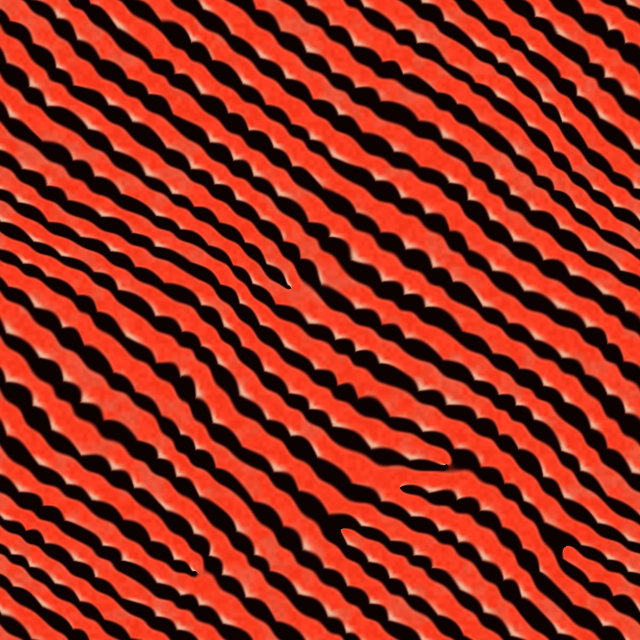
Give the GLSL for this pattern, as a three.js fragment shader.

```glsl
// Wavy diagonal black and vermilion stripes with scalloped edges and forked lines.
// A tiling phase field, bent by wrapping noise and pairs of opposite dislocations,
// is cut into bands; lobes along each band carry pale highlights at their cusps.
varying vec2 vUv;

#define STRIPES vec2(12.0, 16.0)    // whole stripes across and up
#define LOBES vec2(16.0, -12.0)     // whole scallops across and up
#define BEND 0.9                    // slow sway, in stripes
#define WOBBLE 0.26                 // short sway, in stripes
#define LOW_EDGE 0.27               // black band limits within a stripe
#define HIGH_EDGE 0.575
#define SCALLOP 0.18                // lobe height
#define SOFT 0.075                  // edge softness, in stripes
#define BLACK vec3(0.05, 0.008, 0.008)
#define RED vec3(0.985, 0.235, 0.125)
#define DULL_RED vec3(0.91, 0.36, 0.26)
#define PALE vec3(0.93, 0.70, 0.58)

const float PI = 3.14159265;

float hash(vec2 p) {
  vec3 q = fract(p.xyx * 0.1031);
  q += dot(q, q.yzx + 33.33);
  return fract((q.x + q.y) * q.z);
}

// Value noise that wraps after the given whole number of cells.
float noise(vec2 uv, vec2 cells, float seed) {
  vec2 p = uv * cells;
  vec2 i = floor(p);
  vec2 f = p - i;
  f = f * f * f * (f * (f * 6.0 - 15.0) + 10.0);
  vec2 a = mod(i, cells) + seed;
  vec2 b = mod(i + 1.0, cells) + seed;
  return mix(mix(hash(a), hash(vec2(b.x, a.y)), f.x),
             mix(hash(vec2(a.x, b.y)), hash(b), f.x), f.y);
}

// Two opposite line ends: one extra stripe left of the first and right of the second.
float forkPair(vec2 uv, vec2 center, vec2 halfSpan) {
  vec2 d = fract(uv - center + 0.5) - 0.5;
  vec2 a = d + halfSpan;
  vec2 b = d - halfSpan;
  float angle = atan(b.x * a.y - b.y * a.x, dot(a, b));
  return -angle / (2.0 * PI) * (1.0 - smoothstep(0.24, 0.5, length(d)));
}

float stripePhase(vec2 uv) {
  float phase = dot(uv, STRIPES);
  phase += BEND * (noise(uv, vec2(4.0), 3.0) - 0.5);
  phase += WOBBLE * (noise(uv, vec2(9.0), 21.0) - 0.5);
  phase += forkPair(uv, vec2(0.54, 0.394), vec2(0.085, -0.156));
  phase += forkPair(uv, vec2(0.42, 0.14), vec2(0.113, 0.033));
  phase += forkPair(uv, vec2(0.79, 0.21), vec2(0.093, -0.065));
  return phase;
}

// Mottled paint with fine grain.
vec3 paint(vec2 uv) {
  float blotch = 0.55 * noise(uv, vec2(21.0), 40.0) + 0.45 * noise(uv, vec2(52.0), 70.0);
  float grain = noise(uv, vec2(150.0), 7.0) - 0.5;
  vec3 color = mix(RED, DULL_RED, 0.65 * smoothstep(0.5, 0.85, blotch));
  return color + 0.06 * grain;
}

void main() {
  vec2 uv = vUv;
  float f = fract(stripePhase(uv));

  // Lobes shift and vary from stripe to stripe.
  float along = dot(uv, LOBES) + 0.85 * noise(uv, vec2(12.0), 55.0);
  float lobe = abs(sin(PI * along));
  float height = SCALLOP * mix(0.65, 1.25, noise(uv, vec2(15.0), 90.0));
  float swell = 0.13 * (noise(uv, vec2(17.0), 110.0) - 0.5);
  float low = LOW_EDGE - 0.6 * swell + 0.045 * cos(2.0 * PI * along + 1.2);
  float high = HIGH_EDGE + swell + height * lobe;

  // Black band between its smoother lower edge and scalloped upper edge.
  float inside = min(f - low, high - f);
  float ink = smoothstep(-SOFT, SOFT, inside);

  // Pale wear at the cusps, and a faint light rim along both edges.
  float above = f - high;
  float cusp = pow(1.0 - lobe, 1.1);
  float wear = smoothstep(0.2, 0.65, noise(uv, vec2(23.0), 130.0));
  float tip = 1.25 * cusp * wear * (1.0 - smoothstep(0.06, 0.26, above)) * step(0.5, f);
  float rim = 0.16 * (1.0 - smoothstep(0.03, 0.15, -inside));

  // Ink edges deepen to a saturated dark red.
  vec3 color = mix(paint(uv), PALE, clamp(tip + rim, 0.0, 0.95));
  color *= mix(vec3(1.0), vec3(0.9, 0.4, 0.4), smoothstep(0.35, 0.9, ink));
  color = mix(color, BLACK, ink);
  gl_FragColor = vec4(color, 1.0);
}
```
